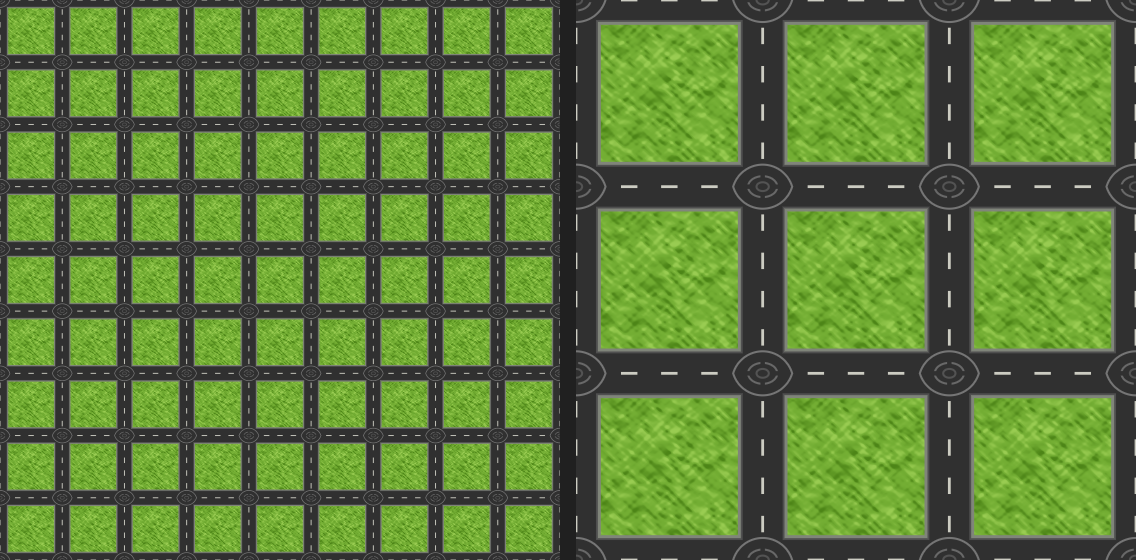
Left, the full canvas; right, a detail of the centre.
Reproduce this pattern procedurally as a three.js fragment shader.

```glsl
// A grid of square lawns divided by asphalt roads with dashed lines and oval junctions.
varying vec2 vUv;

const float REPEATS = 9.0;            // blocks across and down
const float LAWN_HALF = 0.375;        // lengths below are in blocks
const float CURB_WIDTH = 0.016;
const float SHOULDER_WIDTH = 0.010;
const float DASH_LENGTH = 0.088;
const float DASH_WIDTH = 0.015;
const vec2 DASH_COUNT = vec2(3.0, 4.0);     // along x roads, along y roads
const vec2 DASH_PITCH = vec2(0.215, 0.205);
const vec2 LENS_SIZE = vec2(0.158, 0.118);  // half width, half height
const vec2 RING_SIZE = vec2(0.078, 0.056);
const float PAINT_WIDTH = 0.011;
const vec2 BLADES = vec2(40.0, 26.0);       // noise cells per block

const vec3 ASPHALT = vec3(0.19);
const vec3 SHOULDER = vec3(0.31);
const vec3 CURB = vec3(0.50, 0.52, 0.48);
const vec3 DASH = vec3(0.80, 0.80, 0.76);
const vec3 PAINT = vec3(0.46);
const vec3 GRASS_DARK = vec3(0.30, 0.52, 0.09);
const vec3 GRASS_MID = vec3(0.45, 0.68, 0.20);
const vec3 GRASS_LIGHT = vec3(0.60, 0.80, 0.32);

float hash(vec2 p) {
  vec3 q = fract(vec3(p.xyx) * 0.1031);
  q += dot(q, q.yzx + 33.33);
  return fract((q.x + q.y) * q.z);
}

// Value noise that wraps after a whole period.
float wrapNoise(vec2 p, vec2 period, float seed) {
  vec2 i = floor(p);
  vec2 f = fract(p);
  f = f * f * (3.0 - 2.0 * f);
  vec2 a = mod(i, period) + seed;
  vec2 b = mod(i + 1.0, period) + seed;
  return mix(mix(hash(a), hash(vec2(b.x, a.y)), f.x),
             mix(hash(vec2(a.x, b.y)), hash(b), f.x), f.y);
}

// Blades leaning both ways; the shear is a whole period, so it still wraps.
vec3 grassColor(vec2 cell) {
  vec2 p = cell * BLADES;
  float lean = cell.y * BLADES.x;
  float left = wrapNoise(p + vec2(lean, 0.0), BLADES, 7.0);
  float right = wrapNoise(p - vec2(lean, 0.0), BLADES, 71.0);
  float tone = 0.5 + 0.95 * (0.65 * left + 0.35 * right - 0.5);
  vec3 color = mix(GRASS_DARK, GRASS_MID, smoothstep(0.10, 0.50, tone));
  return mix(color, GRASS_LIGHT, smoothstep(0.48, 0.88, tone));
}

float coverage(float dist, float px) {
  return clamp(0.5 - dist / px, 0.0, 1.0);
}

float stroke(float dist, float width, float px) {
  return coverage(abs(dist) - 0.5 * width, px);
}

// Centred row of dashes: t runs along the road, side across it.
float dashRow(float t, float side, float count, float pitch, float px) {
  float u = t / pitch + 0.5 * count;
  float k = clamp(floor(u), 0.0, count - 1.0);
  float along = abs(u - k - 0.5) * pitch - 0.5 * DASH_LENGTH;
  return coverage(along, px) * stroke(side, DASH_WIDTH, px);
}

// Overlap of two equal discs, pointed at left and right.
float lensDistance(vec2 p) {
  float radius = dot(LENS_SIZE, LENS_SIZE) / (2.0 * LENS_SIZE.y);
  return length(vec2(p.x, abs(p.y) + radius - LENS_SIZE.y)) - radius;
}

float ellipseDistance(vec2 p, vec2 size) {
  float k = length(p / size);
  return k * (k - 1.0) / max(length(p / (size * size)), 0.001);
}

void main() {
  vec2 grid = vUv * REPEATS;
  float px = max(fwidth(grid.x), fwidth(grid.y));
  vec2 cell = fract(grid);
  vec2 mid = cell - 0.5;
  vec2 junction = fract(grid + 0.5) - 0.5;

  // Roads and their centre lines
  vec3 color = ASPHALT;
  float dashes = max(
    dashRow(mid.x, junction.y, DASH_COUNT.x, DASH_PITCH.x, px),
    dashRow(mid.y, junction.x, DASH_COUNT.y, DASH_PITCH.y, px));
  color = mix(color, DASH, dashes);

  // Lawn with its curb
  float lawn = max(abs(mid.x), abs(mid.y)) - LAWN_HALF;
  color = mix(color, SHOULDER, coverage(lawn - 0.5 * CURB_WIDTH - SHOULDER_WIDTH, px));
  color = mix(color, grassColor(cell), coverage(lawn, px));
  color = mix(color, CURB, stroke(lawn, CURB_WIDTH, px));

  // Junction: pointed oval, broken ring and small island
  float lens = lensDistance(junction);
  color = mix(color, ASPHALT, coverage(lens, px));
  color = mix(color, PAINT, stroke(lens, PAINT_WIDTH, px));
  float ring = stroke(ellipseDistance(junction, RING_SIZE), PAINT_WIDTH, px);
  float gaps = coverage(0.012 - min(abs(junction.x), abs(junction.y)), px);
  color = mix(color, PAINT, 0.8 * ring * gaps);
  float island = stroke(ellipseDistance(junction, 0.42 * RING_SIZE), PAINT_WIDTH, px);
  color = mix(color, PAINT, 0.5 * island);

  gl_FragColor = vec4(color, 1.0);
}
```
